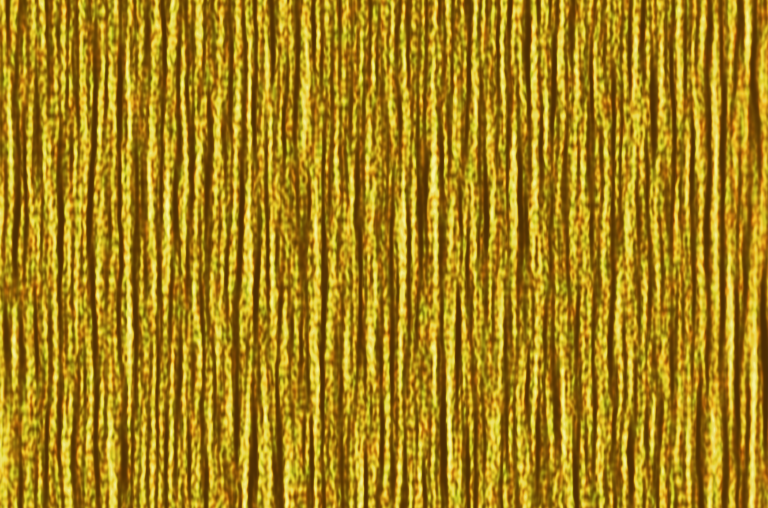
Write a WebGL 2 fragment shader that draws this texture.

```glsl
#version 300 es
precision highp float;

uniform vec2 u_resolution;
out vec4 fragColor;

// Cells per canvas height, across and along the strands
const vec2 LONG_SCALE = vec2(60.0, 1.8);
const vec2 STRAND_SCALE = vec2(70.0, 4.5);
const vec2 FIBRE_SCALE = vec2(115.0, 8.0);
const vec2 CRINKLE_SCALE = vec2(135.0, 68.0);
const vec2 RUST_SCALE = vec2(75.0, 22.0);

const float LONG_WEIGHT = 0.75;
const float STRAND_WEIGHT = 0.85;
const float FIBRE_WEIGHT = 0.72;
const float CRINKLE_WEIGHT = 0.58;
const float NOISE_DEVIATION = 0.21;
const float CONTRAST = 1.0;

const float STRAND_GAP = 0.8;  // cells between a ridge and its shadow
const float RIDGE_GAIN = 0.68; // keeps ridges at the noise deviation
const float BEND = 0.0045;     // slow sideways sway
const float KINK = 0.0022;     // short sideways wobble
const float RUST_AMOUNT = 0.055;
const int SAMPLES = 2;         // per axis

const int STOPS = 8;
const vec3 GOLD[STOPS] = vec3[STOPS](
    vec3(0.29, 0.17, 0.01), vec3(0.37, 0.23, 0.01),
    vec3(0.52, 0.36, 0.03), vec3(0.66, 0.49, 0.06),
    vec3(0.77, 0.64, 0.10), vec3(0.91, 0.80, 0.16),
    vec3(0.93, 0.88, 0.42), vec3(0.98, 0.96, 0.66));
const float RANK[STOPS] = float[STOPS](
    0.0, 0.09, 0.285, 0.50, 0.71, 0.885, 0.98, 1.0);

uint scramble(uint n) {
    n = n * 747796405u + 2891336453u;
    n = ((n >> ((n >> 28u) + 4u)) ^ n) * 277803737u;
    return (n >> 22u) ^ n;
}

vec2 gradientAt(vec2 cell, uint seed) {
    uvec2 c = uvec2(ivec2(cell));
    uint h = scramble(c.x + scramble(c.y + scramble(seed)));
    float angle = float(h & 65535u) / 65536.0 * 6.28318;
    return vec2(cos(angle), sin(angle));
}

float gradientNoise(vec2 p, uint seed) {
    vec2 cell = floor(p);
    vec2 f = p - cell;
    vec2 w = f * f * f * (f * (f * 6.0 - 15.0) + 10.0);
    vec2 e = vec2(1.0, 0.0);
    float a = dot(gradientAt(cell, seed), f);
    float b = dot(gradientAt(cell + e.xy, seed), f - e.xy);
    float c = dot(gradientAt(cell + e.yx, seed), f - e.yx);
    float d = dot(gradientAt(cell + e.xx, seed), f - e.xx);
    return mix(mix(a, b, w.x), mix(c, d, w.x), w.y);
}

// Ridges with a shadow beside each, so that wide patches stay even
float ridges(vec2 p, uint seed) {
    vec2 beside = vec2(STRAND_GAP, 0.0);
    return RIDGE_GAIN * (gradientNoise(p, seed) - gradientNoise(p + beside, seed));
}

// Gold colour for a brightness rank from 0 to 1
vec3 goldRamp(float rank) {
    vec3 colour = GOLD[0];
    for (int i = 1; i < STOPS; i++) {
        float t = clamp((rank - RANK[i - 1]) / (RANK[i] - RANK[i - 1]), 0.0, 1.0);
        colour = mix(colour, GOLD[i], t);
    }
    return colour;
}

vec3 crinkledFoil(vec2 p, float across) {
    // Bend the strands
    vec2 q = p;
    q.x += BEND * gradientNoise(p * vec2(14.0, 6.0), 1u);
    q.x += KINK * gradientNoise(p * vec2(42.0, 22.0), 2u);

    // Detail softens towards the sides
    float focus = 1.0 - 0.5 * smoothstep(0.80, 1.0, across)
                      - 0.3 * smoothstep(0.06, 0.0, across);

    // Strands and the dark gaps between them
    float body = LONG_WEIGHT * ridges(q * LONG_SCALE + 0.37, 3u)
               + STRAND_WEIGHT * ridges(q * STRAND_SCALE, 4u)
               + FIBRE_WEIGHT * focus * ridges(q * FIBRE_SCALE, 5u);

    // Crinkles catch light on the raised parts only
    float raised = mix(0.35, 1.2, smoothstep(-0.30, 0.10, body));
    float crinkle = CRINKLE_WEIGHT * focus * raised
                  * gradientNoise(q * CRINKLE_SCALE, 6u);

    float spread = NOISE_DEVIATION * length(vec4(LONG_WEIGHT, STRAND_WEIGHT,
                   FIBRE_WEIGHT * focus, CRINKLE_WEIGHT * focus));
    float z = CONTRAST * (body + crinkle) / spread;
    float rank = 1.0 / (1.0 + exp(-1.7 * z));
    vec3 colour = goldRamp(rank);

    // Rust and olive tints in the midtones
    float tint = gradientNoise(q * RUST_SCALE, 7u) / NOISE_DEVIATION
               + 0.8 * smoothstep(0.82, 1.0, across);
    float midtone = 4.0 * rank * (1.0 - rank);
    return colour * (1.0 + RUST_AMOUNT * tint * midtone * vec3(0.6, -1.0, -1.5));
}

void main() {
    vec3 sum = vec3(0.0);
    for (int i = 0; i < SAMPLES * SAMPLES; i++) {
        vec2 offset = (vec2(i % SAMPLES, i / SAMPLES) + 0.5) / float(SAMPLES) - 0.5;
        vec2 pixel = gl_FragCoord.xy + offset;
        sum += crinkledFoil(pixel / u_resolution.y, pixel.x / u_resolution.x);
    }
    fragColor = vec4(clamp(sum / float(SAMPLES * SAMPLES), 0.0, 1.0), 1.0);
}
```
